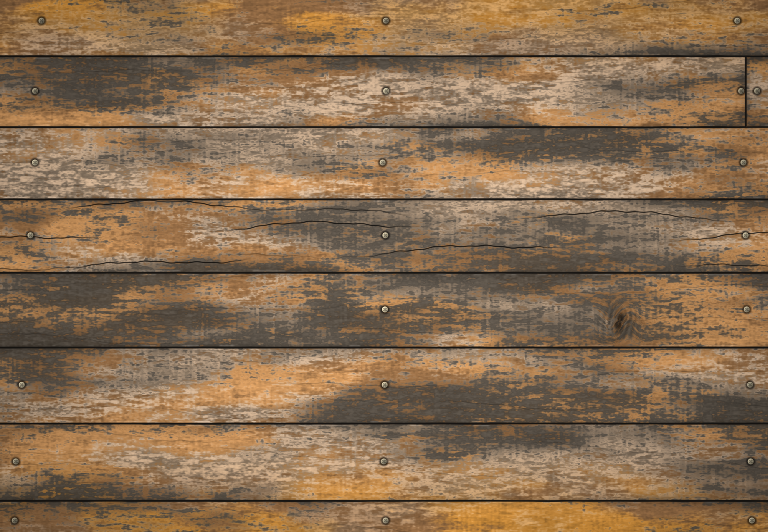
This texture is drawn by a Shadertoy shader. Its source:

```glsl
// Weathered orange and grey floor boards with dark seams, stains, cracks and nails.

float hash(vec2 c) {
    vec3 q = fract(c.xyx * 0.1031);
    q += dot(q, q.yzx + 33.33);
    return fract((q.x + q.y) * q.z);
}

// Smooth cellular noise: random values blended around jittered points
float cellNoise(vec2 p) {
    vec2 cell = floor(p), f = p - cell;
    float sum = 0.0, total = 0.0;
    for (int j = -1; j <= 1; j++)
    for (int i = -1; i <= 1; i++) {
        vec2 o = vec2(i, j), id = cell + o;
        vec2 d = o + 0.2 + 0.6 * vec2(hash(id), hash(id + 57.0)) - f;
        float w = exp(-5.0 * dot(d, d));
        sum += w * hash(id + 113.0);
        total += w;
    }
    return sum / total;
}

float layers(vec2 p) {
    float sum = 0.0, amp = 0.53;
    for (int i = 0; i < 4; i++) {
        sum += amp * cellNoise(p);
        p = p * 2.07 + vec2(17.3, 9.1);
        amp *= 0.5;
    }
    return sum;
}

// Boards grow slightly taller down the floor
float seamY(float row) {
    return 0.1057 + row * (0.1321 + 0.0012 * row);
}

void mainImage(out vec4 fragColor, in vec2 fragCoord) {
    float px = 1.0 / iResolution.y;
    vec2 p = vec2(fragCoord.x, iResolution.y - fragCoord.y) * px;

    // Board index, with one short end board
    float row = floor((sqrt(0.01745 + 0.0048 * (p.y - 0.1057)) - 0.1321) / 0.0024);
    float top = seamY(row), bottom = seamY(row + 1.0);
    float joint = 1.402;
    float endBoard = row == 0.0 ? step(joint, p.x) : 0.0;
    float seam = min(p.y - top, bottom - p.y);
    if (row == 0.0) seam = min(seam, abs(p.x - joint));

    // The grain bends around a knot
    vec2 k = p - vec2(1.164, 0.604);
    float onKnot = row == 3.0 ? exp(-dot(k, k) * 900.0) : 0.0;
    vec2 s = p + vec2(row * 3.7 + endBoard * 9.0, row * 5.3 + 20.0);
    s.y += onKnot * 0.03 * sin(k.x * 60.0);

    // Fine grain, saw marks and broad patches
    float fibre = layers(s * vec2(42.0, 190.0)) - 0.5;
    float grit = cellNoise(s * vec2(210.0, 330.0)) - 0.5;
    float saw = cellNoise(s * vec2(230.0, 13.0)) - 0.5;
    float rough = 0.6 * fibre + 0.2 * grit + 0.12 * saw;
    float tone = layers(s * vec2(6.0, 18.0) + 31.0);
    float worn = layers(s * vec2(4.0, 15.0)) + rough;
    float stain = layers(s * vec2(2.8, 13.0) + 73.0) + rough;
    stain += 0.11 * exp(-seam * 60.0) + 0.06 * (hash(vec2(row, 4.0)) - 0.5);

    // Golden at the top and bottom, paler in the middle
    float golden = smoothstep(0.33, 0.5, abs(p.y - 0.5));
    vec3 orange = mix(vec3(0.77, 0.56, 0.35), vec3(0.80, 0.55, 0.23), golden);
    vec3 col = mix(vec3(0.58, 0.42, 0.27), orange, smoothstep(0.30, 0.65, tone + rough * 0.5));
    vec3 grey = mix(vec3(0.51, 0.45, 0.385), vec3(0.72, 0.62, 0.52), smoothstep(-0.2, 0.2, fibre + 0.3 * grit));
    col = mix(col, grey, smoothstep(0.32, 0.62, worn) * (0.92 - 0.5 * golden));
    col = mix(col, vec3(0.26, 0.24, 0.215), 0.9 * smoothstep(0.50, 0.78, stain));
    col *= 1.03 + 0.38 * fibre + 0.16 * grit + 0.08 * saw;

    // Wandering hairline cracks, strongest on one board
    float crackStrength = row == 2.0 ? 0.7 : 0.15;
    for (int i = 0; i < 6; i++) {
        float n = float(i) + row * 2.3;
        float y = mix(top, bottom, 0.14 + 0.14 * float(i));
        y += 0.012 * sin(p.x * 5.0 + n * 2.1) + 0.005 * sin(p.x * 17.0 + n * 4.0)
           + 0.0012 * sin(p.x * 71.0 + n) + 0.0006 * sin(p.x * 190.0 + n * 3.0);
        float shown = smoothstep(0.2, 0.9, sin(p.x * 4.3 + n * 2.7) + 0.4 * sin(p.x * 13.0 + n));
        float crack = 1.0 - smoothstep(0.0002, 0.0007 + px * 0.6, abs(p.y - y));
        col *= 1.0 - crackStrength * shown * crack;
    }

    // Knot rings and core
    float ring = length(k * vec2(1.0, 0.75)) + 0.005 * sin(atan(k.y, k.x) * 2.0 + 0.8);
    col *= 1.0 - onKnot * (0.15 + 0.18 * sin(ring * 620.0 + fibre * 5.0));
    col *= 1.0 - 0.5 * onKnot * (1.0 - smoothstep(0.006, 0.013, ring));

    // Three nails across each board
    for (int i = 0; i < 3; i++) {
        if (row == 3.0 && i == 0) continue;
        float x = i == 0 ? 0.070 - 0.0075 * row : i == 1 ? 0.722 : 1.390 + 0.004 * row;
        x += 0.008 * (hash(vec2(row, float(i))) - 0.5) + 0.03 * endBoard * float(i == 2);
        float y = mix(top, bottom, row == 6.0 ? 0.25 : 0.49);
        vec2 d = p - vec2(x, y);
        float r = length(d);
        col *= 1.0 - 0.6 * (1.0 - smoothstep(0.006, 0.0092 + px, r));
        float shine = 0.85 - 40.0 * (d.x + d.y) + 0.25 * hash(vec2(row, float(i) + 8.0));
        float slot = 1.0 - smoothstep(0.0005, 0.001 + px, min(abs(d.x + d.y), abs(d.x - d.y)));
        vec3 metal = vec3(0.66, 0.62, 0.52) * shine * (1.0 - 0.3 * slot * step(r, 0.004));
        col = mix(metal, col, smoothstep(0.0056 - px * 0.5, 0.0056 + px * 0.5, r));
    }

    // Seams with soft shade and chipped pale edges
    float chip = smoothstep(0.62, 0.8, cellNoise(vec2(p.x * 34.0, row * 9.0 + 3.0)));
    col += 0.12 * chip * exp(-pow((seam - 0.0035) * 700.0, 2.0));
    col *= 1.0 - 0.25 * exp(-seam * 230.0);
    float gap = 0.0010 + 0.0009 * cellNoise(vec2(p.x * 22.0, row * 5.0));
    col = mix(vec3(0.09, 0.08, 0.07), col, smoothstep(gap - px * 0.5, gap + px * 0.7, seam));

    // Darkened corners
    vec2 c = (p - vec2(0.5 * iResolution.x * px, 0.5)) * vec2(0.75, 1.0);
    col *= 1.11 - 0.65 * dot(c, c);
    fragColor = vec4(clamp(col, 0.0, 1.0), 1.0);
}
```
